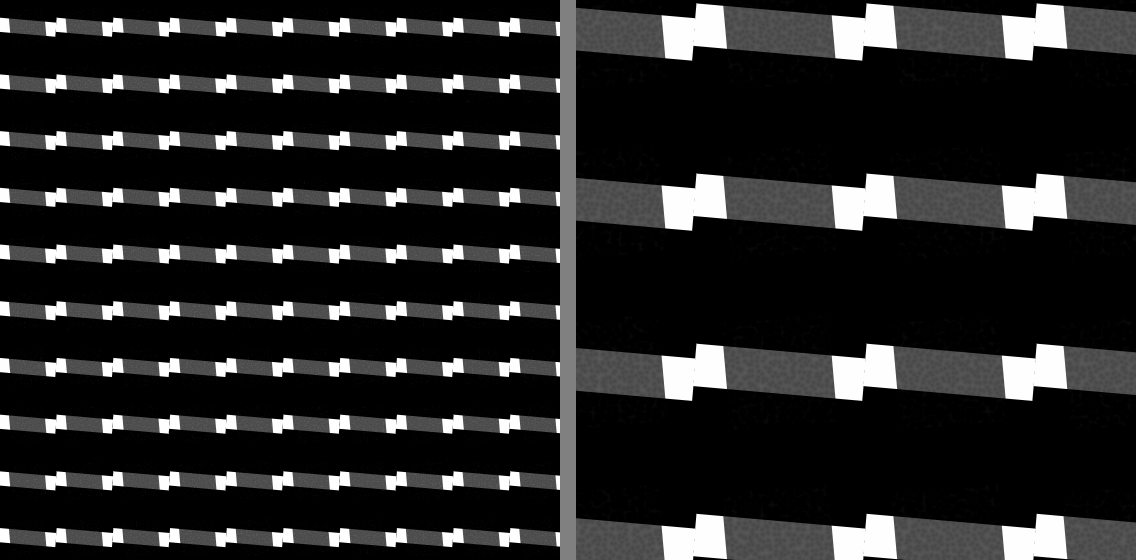
Left, the full canvas; right, a detail of the centre.
A WebGL 1 fragment shader for this pattern:

```glsl
precision highp float;
// Rows of tilted white bars, each one repeat long, so their ends form small steps.
// A grainy translucent square, tilted the other way, dims the middle of each bar.
// Both are box distance functions in a repeated cell; the grain is cellular noise.

#define REPEATS 9.875
#define CENTRE vec2(0.487, 0.395)
#define TILT 0.0873
#define BAR_SIZE vec2(1.0, 0.25)
#define SQUARE_SIZE vec2(0.63)
#define WHITE 0.995
#define GREY 0.31
#define GRAIN_CELLS 320.0
#define GRAIN_STRENGTH 0.075
#define GRAIN_FLOOR 0.005

uniform vec2 u_resolution;

vec2 hash2(vec2 p) {
  vec2 q = vec2(dot(p, vec2(127.1, 311.7)), dot(p, vec2(269.5, 183.3)));
  return fract(sin(q) * 43758.55);
}

// Distance to the nearest scattered point, roughly centred on zero
float cellularGrain(vec2 p) {
  vec2 cell = floor(p);
  float nearest = 2.0;
  for (int j = -1; j <= 1; j++) {
    for (int i = -1; i <= 1; i++) {
      vec2 neighbour = cell + vec2(float(i), float(j));
      nearest = min(nearest, distance(p, neighbour + hash2(neighbour)));
    }
  }
  return nearest - 0.45;
}

// Coordinates inside a frame turned counterclockwise by the angle
vec2 toFrame(vec2 p, float angle) {
  float c = cos(angle);
  float s = sin(angle);
  return vec2(c * p.x + s * p.y, c * p.y - s * p.x);
}

float boxDistance(vec2 p, vec2 size) {
  vec2 d = abs(p) - 0.5 * size;
  return length(max(d, 0.0)) + min(max(d.x, d.y), 0.0);
}

float coverage(float dist, float pixel) {
  return clamp(0.5 - dist / pixel, 0.0, 1.0);
}

void main() {
  vec2 uv = gl_FragCoord.xy / u_resolution.y;
  float pixel = REPEATS / u_resolution.y;
  vec2 p = fract(uv * REPEATS - CENTRE + 0.5) - 0.5;

  // Bars reach into the cells on either side
  float barDist = 10.0;
  for (int i = -1; i <= 1; i++) {
    vec2 q = toFrame(p - vec2(float(i), 0.0), -TILT);
    barDist = min(barDist, boxDistance(q, BAR_SIZE));
  }
  float bar = coverage(barDist, pixel);
  float square = coverage(boxDistance(toFrame(p, TILT), SQUARE_SIZE), pixel);

  // The square is grey over the bar and a faint speckle over the black
  float grain = GRAIN_STRENGTH * cellularGrain(uv * GRAIN_CELLS);
  float onBar = mix(WHITE, GREY + grain, square);
  float onBlack = square * max(grain - GRAIN_FLOOR, 0.0);

  gl_FragColor = vec4(vec3(mix(onBlack, onBar, bar)), 1.0);
}
```
